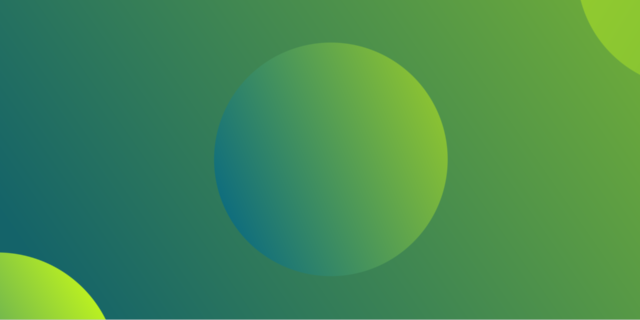
Give the GLSL for this background, as a WebGL 2 fragment shader.

```glsl
#version 300 es
precision highp float;
// Teal to lime diagonal gradient with three soft-shaded discs.

uniform vec2 u_resolution;
out vec4 outColor;

// Paints a disc whose colour runs from shade to light along a direction.
vec3 paintDisc(vec3 base, vec2 p, vec2 center, float radius, vec2 direction, vec3 shade, vec3 light) {
    vec2 q = p - center;
    float along = 0.5 + 0.5 * dot(q, normalize(direction)) / radius;
    float pixel = 1.0 / u_resolution.y;
    float coverage = smoothstep(pixel, -pixel, length(q) - radius);
    return mix(base, mix(shade, light, clamp(along, 0.0, 1.0)), coverage);
}

void main() {
    // Canvas height is one unit; the horizontal axis keeps a 2:1 frame.
    vec2 p = gl_FragCoord.xy / u_resolution * vec2(2.0, 1.0);

    // Diagonal backdrop
    float diagonal = clamp((dot(p, vec2(0.82, 0.57)) - 0.2) / 2.0, 0.0, 1.0);
    vec3 color = mix(vec3(0.08, 0.39, 0.41), vec3(0.44, 0.68, 0.22), diagonal);

    // Central disc
    color = paintDisc(color, p, vec2(1.034, 0.502), 0.365, vec2(0.91, 0.41),
                      vec3(0.06, 0.43, 0.49), vec3(0.54, 0.76, 0.20));

    // Lower left disc
    color = paintDisc(color, p, vec2(-0.008, -0.167), 0.378, vec2(0.85, 0.53),
                      vec3(0.0, 0.37, 0.58), vec3(0.73, 0.94, 0.13));

    // Upper right disc
    color = paintDisc(color, p, vec2(2.169, 1.091), 0.366, vec2(0.85, -0.53),
                      vec3(0.58, 0.80, 0.18), vec3(0.50, 0.75, 0.21));

    // Faint pale lower border
    color = mix(color, vec3(0.8), 0.5 * smoothstep(0.004, 0.001, p.y));

    outColor = vec4(color, 1.0);
}
```
